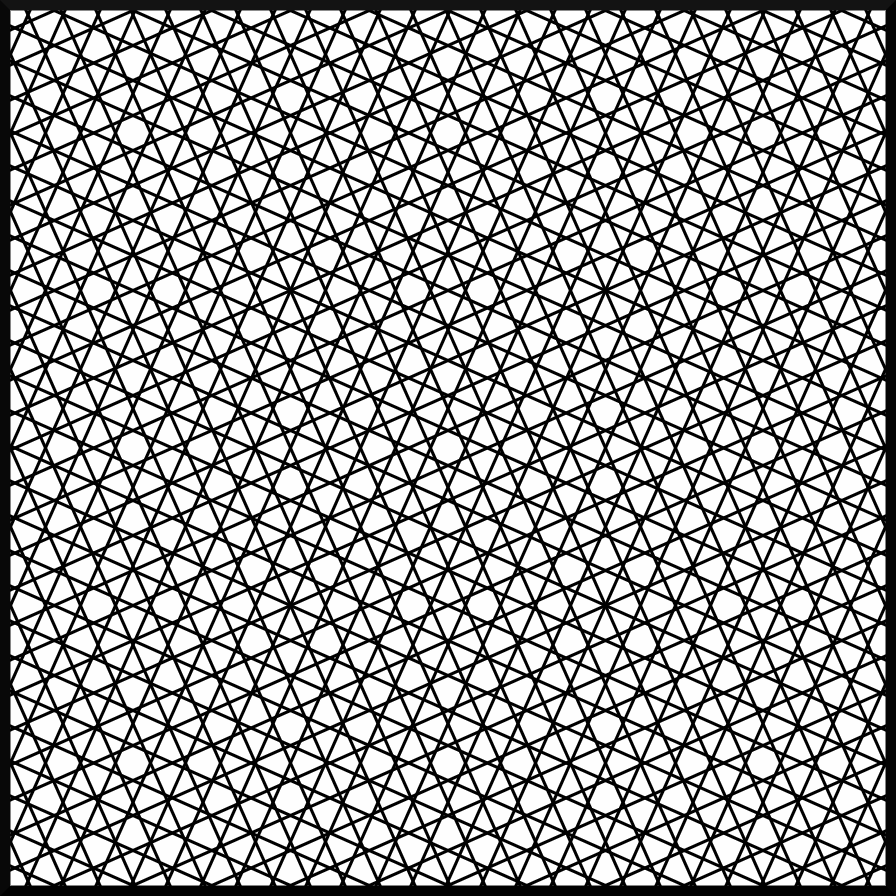
Write a WebGL 1 fragment shader that draws this pattern.

```glsl
precision highp float;
// Lattice of eight-pointed stars and octagons inside a thin dark bevelled frame.
// Four families of parallel lines, with normals (9,4), (4,9) and their mirror
// images, cross on a square cell; a half-step offset centres an octagon in it.

#define CELL_SIZE 0.3515625            // side of the repeating cell
#define STEPS vec2(9.0, 4.0)           // line steps per cell along x and y
#define LINE_WIDTH 0.00342
#define FRAME_WIDTH 0.0117
#define PAPER_COLOUR vec3(0.995)
#define INK_COLOUR vec3(0.0)
#define FRAME_TOP 0.075                // frame brightness, by side
#define FRAME_LEFT 0.03
#define FRAME_RIGHT 0.015
#define FRAME_BOTTOM 0.0

uniform vec2 u_resolution;

// Coverage of one family of parallel lines, antialiased over one pixel
float lineFamily(vec2 p, vec2 steps, float pixel) {
  float spacing = CELL_SIZE / length(steps);
  float phase = dot(p, steps) / CELL_SIZE;
  float dist = abs(fract(phase) - 0.5) * spacing;
  return clamp((0.5 * LINE_WIDTH - dist) / pixel + 0.5, 0.0, 1.0);
}

// Fraction of paper left visible between all four families
float paperShown(vec2 p, float pixel) {
  float shown = 1.0;
  vec2 steps = STEPS;
  for (int i = 0; i < 2; i++) {
    shown *= 1.0 - lineFamily(p, steps, pixel);
    shown *= 1.0 - lineFamily(p, steps.yx, pixel);
    steps = vec2(-steps.x, steps.y);
  }
  return shown;
}

// Flat shade for each side of the frame, mitred along the diagonals
float frameShade(vec2 p, float pixel) {
  float miter = clamp((abs(p.y) - abs(p.x)) / pixel + 0.5, 0.0, 1.0);
  float sides = p.x < 0.0 ? FRAME_LEFT : FRAME_RIGHT;
  float ends = p.y < 0.0 ? FRAME_BOTTOM : FRAME_TOP;
  return mix(sides, ends, miter);
}

void main() {
  float pixel = 1.0 / min(u_resolution.x, u_resolution.y);
  vec2 p = (gl_FragCoord.xy - 0.5 * u_resolution) * pixel;

  vec3 colour = mix(INK_COLOUR, PAPER_COLOUR, paperShown(p, pixel));

  // Frame laid over the lattice
  float edge = max(abs(p.x), abs(p.y)) - (0.5 - FRAME_WIDTH);
  float frame = clamp(edge / pixel + 0.5, 0.0, 1.0);
  colour = mix(colour, vec3(frameShade(p, pixel)), frame);

  gl_FragColor = vec4(colour, 1.0);
}
```
